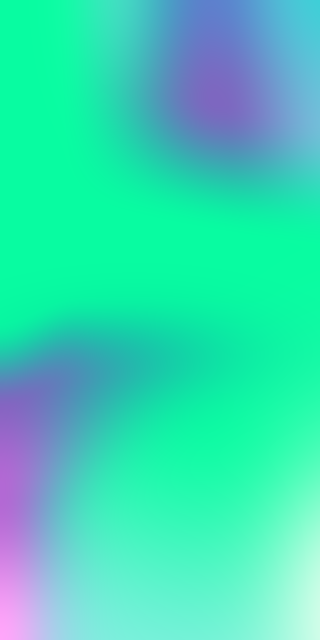
Give the GLSL for this background, as a Shadertoy shader.

```glsl
// Soft blurred gradient: spring green with violet, pink, aqua and pale glows.
#define GREEN  vec3(0.03, 0.99, 0.63)
#define TEAL   vec3(0.05, 0.79, 0.65)
#define AQUA   vec3(0.50, 0.94, 0.87)
#define CYAN   vec3(0.22, 0.82, 0.84)
#define STEEL  vec3(0.49, 0.75, 0.86)
#define BLUE   vec3(0.38, 0.47, 0.80)
#define VIOLET vec3(0.50, 0.39, 0.75)
#define ORCHID vec3(0.70, 0.41, 0.83)
#define PINK   vec3(1.00, 0.65, 0.98)
#define PALE   vec3(0.92, 1.00, 0.94)
#define RED_DIP 0.22

// Elliptical Gaussian falloff
float glow(vec2 p, vec2 center, vec2 radius) {
    vec2 q = (p - center) / radius;
    return exp(-dot(q, q));
}

// Blend whose midtones lean towards teal
vec3 tealBlend(vec3 a, vec3 b, float t) {
    vec3 c = mix(a, b, t);
    c.r -= RED_DIP * t * (1.0 - t);
    return c;
}

// Falling ramp: 0 above high, 1 below low
float fall(float low, float high, float x) {
    return 1.0 - smoothstep(low, high, x);
}

// Green field, aqua floor, pale corner and teal seam
vec3 field(vec2 p) {
    vec3 c = mix(GREEN, AQUA, fall(0.0, 0.95, p.y + 0.35 * p.x));
    c = mix(c, PALE, 0.95 * glow(p, vec2(1.1, 0.08), vec2(0.27, 0.50)));
    return mix(c, TEAL, 0.6 * glow(p, vec2(0.42, 0.90), vec2(0.38, 0.15)));
}

// Upper violet cloud, cooler towards the top and right
vec3 upperCloud(vec3 c, vec2 p) {
    float lift = p.y - 1.47 + 0.17 * (p.x - 0.65);
    float cover = smoothstep(-0.20, 0.22, lift) * smoothstep(0.18, 0.68, p.x);
    vec3 cloud = mix(VIOLET, BLUE, smoothstep(1.70, 2.02, p.y));
    cloud = mix(cloud, STEEL, smoothstep(0.70, 1.05, p.x));
    cloud = mix(cloud, CYAN, glow(p, vec2(1.05, 2.08), vec2(0.25, 0.34)));
    c = tealBlend(c, cloud, cover);
    return mix(c, AQUA, 0.4 * glow(p, vec2(0.37, 2.05), vec2(0.14, 0.32)));
}

// Lower left plume, violet at its crest and pink at its foot
vec3 lowerPlume(vec3 c, vec2 p) {
    float crest = p.y - 0.08 * smoothstep(0.0, 0.25, p.x);
    float reach = mix(0.19, 0.43, smoothstep(0.35, 0.95, p.y));
    float cover = fall(0.72, 1.0, crest) * exp(-p.x * p.x / (reach * reach));
    vec3 plume = mix(VIOLET, ORCHID, fall(0.48, 0.80, p.y));
    plume = mix(plume, PINK, fall(0.0, 0.45, p.y));
    return tealBlend(c, plume, cover);
}

void mainImage(out vec4 fragColor, in vec2 fragCoord) {
    // Canvas is one unit wide and two units tall
    vec2 p = fragCoord / iResolution.xy * vec2(1.0, 2.0);
    vec3 color = lowerPlume(upperCloud(field(p), p), p);
    fragColor = vec4(clamp(color, 0.0, 1.0), 1.0);
}
```
